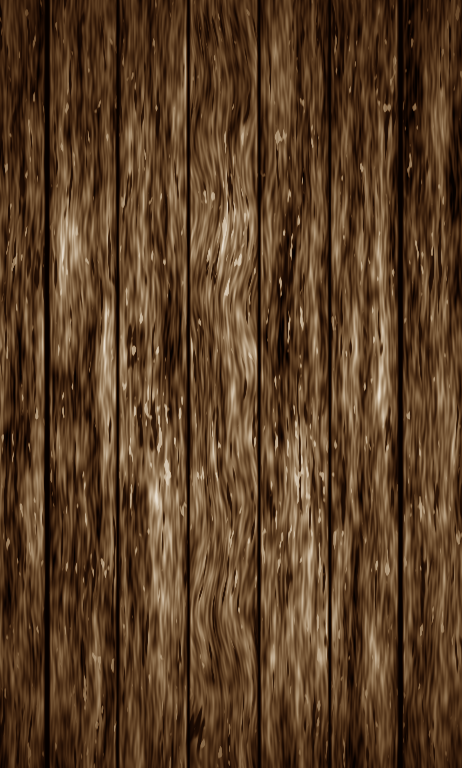
Write a Shadertoy shader that draws this texture.

```glsl
const float FIRST_GAP = 0.102;        // all lengths in canvas widths
const float PLANK_PITCH = 0.153;
const float THIN_GAP = 0.0026;        // half widths of the gaps
const float WIDE_GAP = 0.0050;
const float KNOTTY_PLANK = 3.0;
const float BASE_TONE = 0.385;
const float GRAIN_CONTRAST = 0.21;
const float CHIP_TONE = 0.78;
const float CRACK_TONE = 0.07;
const float GAP_TONE = 0.025;
const vec3 BROWN_CURVE = vec3(1.0, 1.4, 2.0);  // tone to warm brown

float hash(vec2 p) {
    vec3 q = fract(p.xyx * 0.1031);
    q += dot(q, q.yzx + 33.33);
    return fract((q.x + q.y) * q.z);
}

float cornerSlope(vec2 cell, vec2 offset) {
    float angle = 6.2832 * hash(cell);
    return dot(vec2(cos(angle), sin(angle)), offset);
}

// Gradient noise, about -1 to 1
float noise(vec2 p) {
    vec2 i = floor(p), f = p - i;
    vec2 u = f * f * f * (f * (f * 6.0 - 15.0) + 10.0);
    vec2 e = vec2(1.0, 0.0);
    float low = mix(cornerSlope(i, f), cornerSlope(i + e, f - e), u.x);
    float high = mix(cornerSlope(i + e.yx, f - e.yx), cornerSlope(i + 1.0, f - 1.0), u.x);
    return 1.4 * mix(low, high, u.y);
}

// Soft elliptical patch
float blot(vec2 p, vec2 centre, vec2 radius) {
    vec2 d = (p - centre) / radius;
    return exp(-dot(d, d));
}

// Streaks along the plank, from broad bands to fine fibres
float woodGrain(vec2 p, vec2 seed) {
    float sum = 0.0;
    vec2 scale = vec2(14.0, 1.3);
    for (int i = 0; i < 4; i++) {
        sum += noise(p * scale + seed);
        scale *= vec2(2.4, 2.6);
        seed += 19.7;
    }
    return sum;
}

void mainImage(out vec4 fragColor, in vec2 fragCoord) {
    vec2 uv = fragCoord / iResolution.xy;
    vec2 p = fragCoord / iResolution.x;
    float pixel = 1.0 / iResolution.x;

    // Plank layout
    float across = (p.x - FIRST_GAP) / PLANK_PITCH;
    float plank = floor(across) + 1.0;
    float gapIndex = floor(across + 0.5);
    float side = across - gapIndex;
    vec2 seed = vec2(37.0, 53.0) * (plank + 2.0);

    // Grain that bends around knots
    float knotty = 1.0 - step(0.5, abs(plank - KNOTTY_PLANK));
    float bend = mix(0.008, 0.026, knotty);
    vec2 g = p;
    g.x += bend * noise(p * vec2(9.0, 4.5) + seed);
    float tone = BASE_TONE + 0.07 * (hash(seed) - 0.5);
    tone += GRAIN_CONTRAST * woodGrain(g, seed);

    // Worn pale areas and dark stains with ragged outlines
    vec2 ragged = uv + vec2(0.012, 0.03) * noise(p * vec2(30.0, 9.0));
    float wear = blot(ragged, vec2(0.34, 0.43), vec2(0.045, 0.10))
               + blot(ragged, vec2(0.65, 0.39), vec2(0.040, 0.12))
               + 0.5 * blot(ragged, vec2(0.49, 0.73), vec2(0.06, 0.10));
    float stain = blot(ragged, vec2(0.365, 0.72), vec2(0.022, 0.22))
                + blot(ragged, vec2(0.29, 0.21), vec2(0.030, 0.11))
                + blot(ragged, vec2(0.05, 0.78), vec2(0.030, 0.25))
                + 0.8 * blot(ragged, vec2(0.99, 0.72), vec2(0.040, 0.15));
    tone += 0.11 * wear - 0.17 * stain;

    // Dark cracks and pale chips
    float roughness = noise(p * vec2(12.0, 3.0) + seed + 7.0);
    float crack = noise(g * vec2(95.0, 6.0) + seed + 31.0)
                + 0.35 * noise(g * vec2(170.0, 28.0) + seed);
    crack += 0.15 * stain + 0.12 * wear + 0.15 * roughness;
    tone = mix(tone, CRACK_TONE, 0.8 * smoothstep(0.42, 0.72, crack));
    float chip = noise(g * vec2(85.0, 15.0) + seed + 71.0)
               + 0.5 * noise(g * vec2(150.0, 48.0) + seed + 5.0);
    chip += 0.42 * wear + 0.2 * roughness;
    tone = mix(tone, CHIP_TONE, 0.75 * smoothstep(0.60, 0.85, chip));

    // Light falling off towards the borders
    vec2 border = abs(uv - 0.5) * 2.0;
    tone *= 1.14 - 0.42 * pow(border.y, 2.5) - 0.18 * pow(border.x, 3.0);

    // Gaps, widest at the outer pair, with shaded and lit plank edges
    float outer = step(2.4, abs(gapIndex - 2.5));
    float halfGap = mix(THIN_GAP, WIDE_GAP, outer);
    halfGap += 0.0009 * noise(vec2(gapIndex * 5.3 + 0.4, p.y * 9.0));
    float edge = abs(side) * PLANK_PITCH - halfGap;
    float lit = smoothstep(-0.2, 0.5, noise(vec2(gapIndex * 3.7 + sign(side), p.y * 4.0) + 0.3));
    tone *= 1.0 - 0.4 * exp(-max(edge, 0.0) / 0.005);
    tone += 0.20 * lit * exp(-pow((edge - 0.004) / 0.0022, 2.0));
    tone = mix(GAP_TONE, tone, smoothstep(-pixel, pixel, edge));

    tone = clamp(tone, 0.02, 0.9);
    fragColor = vec4(pow(vec3(tone), BROWN_CURVE), 1.0);
}
```
